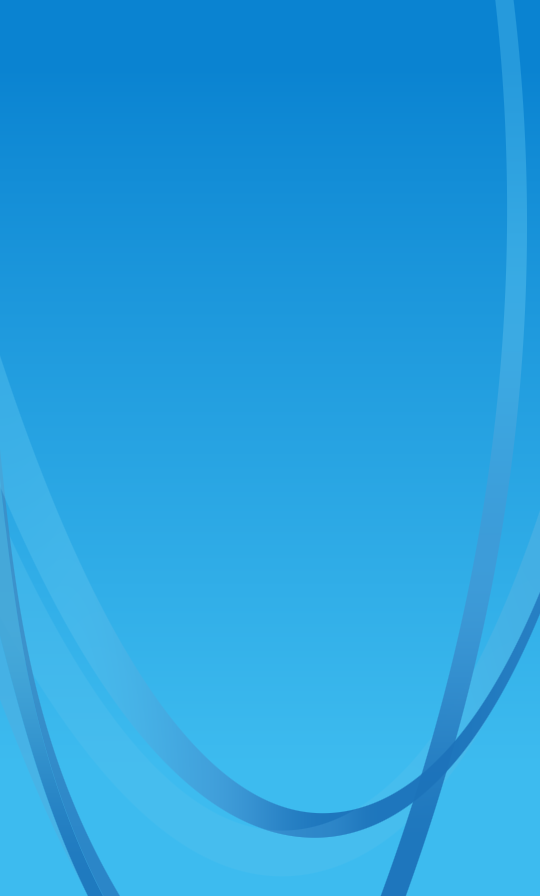
A WebGL 2 fragment shader for this background:

```glsl
#version 300 es
precision highp float;
// Blue vertical gradient crossed by sweeping translucent ribbons.
// Each ribbon is the area between two polynomial curves, tinted along its length.
// Coordinates: canvas height is 1, y runs downward, x runs from 0 to ASPECT.

uniform vec2 u_resolution;
out vec4 fragColor;

const float ASPECT = 0.599;
const vec3 SKY_TOP = vec3(0.040, 0.515, 0.820);
const vec3 SKY_LOW = vec3(0.240, 0.735, 0.937);
const vec3 PALE = vec3(0.33, 0.75, 0.93);
const vec3 MIST = vec3(0.29, 0.69, 0.89);
const vec3 STEEL = vec3(0.25, 0.60, 0.84);
const vec3 DEEP = vec3(0.11, 0.45, 0.73);

// Bowl: xy = lowest point, z = quadratic and w = quartic steepness per side
const vec2 BOWL_IN = vec2(0.358, 0.9076);
const vec2 BOWL_OUT = vec2(0.349, 0.9349);
const vec2 VEIL_IN = vec2(0.3125, 0.927);
const vec2 VEIL_OUT = vec2(0.3125, 0.978);

// Smooth coverage of the side where f is positive
float inside(float f) {
    return clamp(f / max(fwidth(f), 1e-6) + 0.5, 0.0, 1.0);
}

// Height of a U-shaped curve; left and right hold (quadratic, quartic) terms
float bowl(float x, vec2 lowest, vec2 left, vec2 right) {
    float d = x - lowest.x;
    vec2 k = d < 0.0 ? left : right;
    return lowest.y - d * d * (k.x + k.y * d * d);
}

// Sideways position of the tall arc
float arc(float y, float peakX, float peakY) {
    float d = y - peakY;
    return peakX - 0.239 * d * d;
}

// Sideways position of a curve entering at the left border at height startY
float sweep(float y, float startY, float linear, float cubic) {
    float t = (y - startY) / (1.0 - startY);
    return t * (linear + cubic * t * t);
}

void main() {
    vec2 p = gl_FragCoord.xy / u_resolution;
    p = vec2(p.x * ASPECT, 1.0 - p.y);

    // Sky gradient
    float fall = clamp((p.y - 0.08) / 0.78, 0.0, 1.0);
    vec3 color = mix(SKY_TOP, SKY_LOW, pow(fall, 0.92));

    // Faint veil under the bowl, bluer toward the upper right
    float veilIn = bowl(p.x, VEIL_IN, vec2(3.61, 0.0), vec2(3.46, 10.9));
    float veilOut = bowl(p.x, VEIL_OUT, vec2(2.96, 0.0), vec2(2.92, 9.1));
    float veil = inside(p.y - veilIn) * inside(veilOut - p.y);
    float veilRise = smoothstep(0.44, 0.60, p.x);
    vec3 veilColor = mix(PALE, MIST, veilRise);
    color = mix(color, veilColor, veil * mix(0.38, 0.75, veilRise));

    // Folded ribbon at the lower left: pale rim, body, darker fold
    float rimEdge = p.x - sweep(p.y, 0.781, 0.086, 0.012);
    float bodyEdge = p.x - sweep(p.y, 0.710, 0.0755, 0.022);
    float foldEdge = p.x - sweep(p.y, 0.534, 0.052, 0.0625);
    float lastEdge = p.x - sweep(p.y, 0.501, 0.052, 0.081);
    float descent = smoothstep(0.70, 0.98, p.y);
    float within = inside(-lastEdge);
    color = mix(color, MIST, inside(rimEdge) * inside(-bodyEdge) * 0.75);
    float body = inside(bodyEdge) * inside(-foldEdge);
    color = mix(color, mix(MIST * 0.95, DEEP, descent), body * 0.9);
    float fold = inside(foldEdge) * within;
    color = mix(color, mix(STEEL * 0.93, mix(STEEL, DEEP, 0.65), descent), fold * 0.9);

    // Tall arc on the right, fading from pale to deep blue
    float arcMask = inside(p.x - arc(p.y, 0.5625, 0.234))
                  * inside(arc(p.y, 0.5846, 0.250) - p.x);
    vec3 arcColor = mix(PALE, STEEL, smoothstep(0.25, 0.62, p.y));
    arcColor = mix(arcColor, DEEP, smoothstep(0.62, 0.96, p.y));
    float arcAlpha = mix(0.38, 0.95, smoothstep(0.05, 0.85, p.y));
    color = mix(color, arcColor, arcMask * arcAlpha);

    // Large bowl ribbon, pale at the left and darkest where it turns upward
    float bowlIn = bowl(p.x, BOWL_IN, vec2(3.69, 2.3), vec2(3.46, 13.6));
    float bowlOut = bowl(p.x, BOWL_OUT, vec2(3.00, 1.8), vec2(3.15, 13.6));
    float bowlMask = inside(p.y - bowlIn) * inside(bowlOut - p.y);
    vec3 bowlColor = mix(PALE, STEEL, smoothstep(0.06, 0.27, p.x));
    bowlColor = mix(bowlColor, DEEP, smoothstep(0.23, 0.37, p.x));
    bowlColor = mix(bowlColor, STEEL, 0.25 * smoothstep(0.50, 0.60, p.x));
    float bowlAlpha = mix(0.45, 0.95, smoothstep(0.0, 0.32, p.x));
    color = mix(color, bowlColor, bowlMask * bowlAlpha);

    // Soft sheen where the veil overlaps the lower lip of the bowl
    float lip = inside(p.y - veilIn) * smoothstep(0.20, 0.28, p.x)
              * (1.0 - smoothstep(0.36, 0.42, p.x));
    color = mix(color, STEEL, bowlMask * lip * 0.45);

    fragColor = vec4(color, 1.0);
}
```
